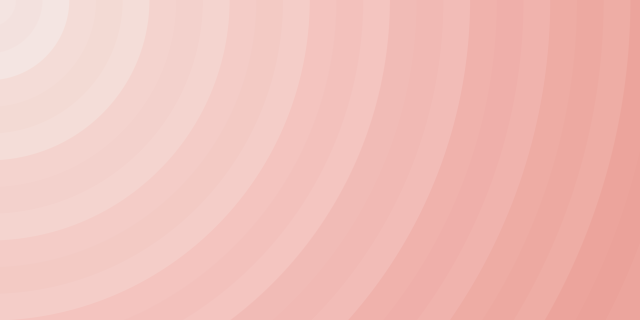
A Shadertoy shader for this background:

```glsl
// Concentric flat rings spread from just outside the upper left corner,
// stepping from pale blush to coral. Each ring colour spans three bands:
// a plain one, a darker one and a slightly lighter one.

// Lengths are in canvas heights.
const vec2 CENTER = vec2(-0.034, 1.0);
const float BAND_WIDTH = 0.0835;
const int BANDS_PER_RING = 3;
const int RING_COUNT = 9;

// Ring colours, from the center outwards.
const vec3 RING_COLORS[RING_COUNT] = vec3[RING_COUNT](
    vec3(0.957, 0.894, 0.882),
    vec3(0.957, 0.864, 0.842),
    vec3(0.957, 0.828, 0.809),
    vec3(0.955, 0.801, 0.780),
    vec3(0.955, 0.767, 0.748),
    vec3(0.947, 0.734, 0.714),
    vec3(0.941, 0.697, 0.675),
    vec3(0.932, 0.674, 0.642),
    vec3(0.925, 0.645, 0.612)
);

// Shifts of the second and third band of each ring.
const vec3 DARK_SHIFT = vec3(-0.003, -0.010, -0.010);
const vec3 LIGHT_SHIFT = vec3(0.001, 0.004, 0.004);

vec3 bandColor(int band) {
    band = clamp(band, 0, RING_COUNT * BANDS_PER_RING - 1);
    int part = band % BANDS_PER_RING;
    vec3 shift = part == 1 ? DARK_SHIFT : part == 2 ? LIGHT_SHIFT : vec3(0.0);
    return RING_COLORS[band / BANDS_PER_RING] + shift;
}

void mainImage(out vec4 fragColor, in vec2 fragCoord) {
    vec2 p = fragCoord / iResolution.y;

    // Radius counted in bands, and the nearest band edge.
    float radius = distance(p, CENTER) / BAND_WIDTH;
    float edge = floor(radius + 0.5);
    int outer = int(edge);

    // Blend the two neighbouring bands across about one pixel.
    float halfPixel = 0.7 / (iResolution.y * BAND_WIDTH);
    float blend = smoothstep(-halfPixel, halfPixel, radius - edge);
    vec3 color = mix(bandColor(outer - 1), bandColor(outer), blend);

    fragColor = vec4(color, 1.0);
}
```
